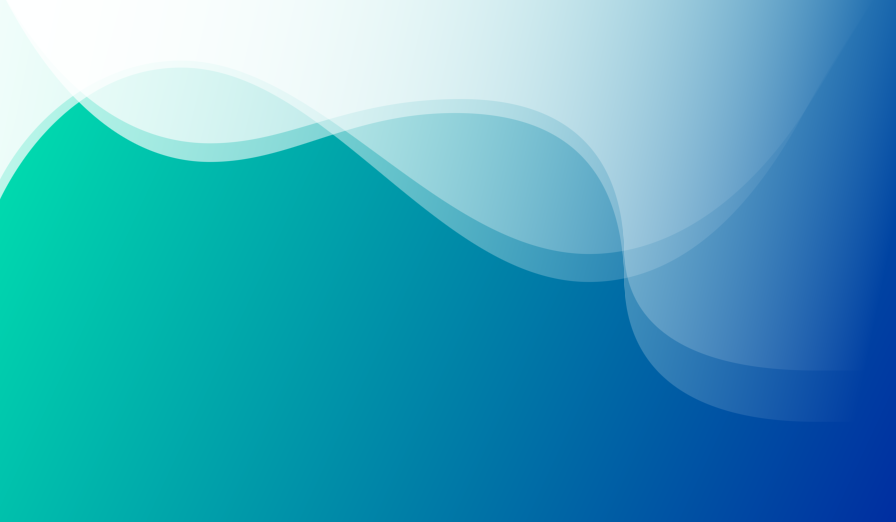
This background is drawn by a WebGL 2 fragment shader. Its source:

```glsl
#version 300 es
precision highp float;
// Overlapping translucent white waves on a mint-to-blue diagonal gradient.
// Each wave is a pair of Bezier chains; the area above each chain is veiled
// with white that thins out toward the right, leaving ribbons in between.

uniform vec2 u_resolution;
out vec4 fragColor;

const vec2 FRAME = vec2(768.0, 448.0);   // design units, y pointing down
const vec3 MINT = vec3(0.0, 0.865, 0.685);
const vec3 BLUE = vec3(0.0, 0.18, 0.63);
const vec3 VEIL = vec3(1.0);
const vec2 GRADIENT_AXIS = vec2(0.9, 0.42);
const float GRADIENT_START = 55.0;
const float GRADIENT_LENGTH = 824.0;
const float FADE_TILT = 0.2;             // slant of the veil fade
const float FADE_PIVOT = 150.0;
const float MIN_COSINE = 0.15;           // limits edge softening on steep parts
const int SEGMENTS = 4;
const int POINTS = 3 * SEGMENTS + 1;

// Swell: rises at the left, dips right of the center
const vec2 SWELL_LOW[POINTS] = vec2[POINTS](
    vec2(0, 171), vec2(30, 110), vec2(85, 58),
    vec2(155, 58), vec2(280, 58), vec2(375, 242),
    vec2(505, 242), vec2(590, 242), vec2(650, 170),
    vec2(690, 95), vec2(705, 67), vec2(735, 20), vec2(768, -30));
const vec2 SWELL_HIGH[POINTS] = vec2[POINTS](
    vec2(0, 154), vec2(30, 97), vec2(88, 52),
    vec2(155, 52), vec2(275, 52), vec2(378, 218),
    vec2(505, 218), vec2(580, 218), vec2(645, 165),
    vec2(690, 95), vec2(708, 67), vec2(735, 20), vec2(768, -30));

// Fall: dips at the left, crests in the center, then drops steeply
const vec2 FALL_LOW[POINTS] = vec2[POINTS](
    vec2(0, -10), vec2(40, 70), vec2(100, 139),
    vec2(180, 139), vec2(250, 139), vec2(300, 97),
    vec2(390, 97), vec2(490, 97), vec2(533, 150),
    vec2(535, 240), vec2(536, 325), vec2(600, 362), vec2(700, 362));
const vec2 FALL_HIGH[POINTS] = vec2[POINTS](
    vec2(0, -10), vec2(45, 70), vec2(105, 123),
    vec2(180, 123), vec2(250, 123), vec2(295, 85),
    vec2(395, 85), vec2(490, 85), vec2(533, 135),
    vec2(535, 215), vec2(536, 280), vec2(590, 318), vec2(700, 318));

vec2 bezier(vec2 a, vec2 b, vec2 c, vec2 d, float t) {
    float s = 1.0 - t;
    return s * s * s * a + 3.0 * s * t * (s * b + t * c) + t * t * t * d;
}

vec2 bezierTangent(vec2 a, vec2 b, vec2 c, vec2 d, float t) {
    float s = 1.0 - t;
    return s * s * (b - a) + 2.0 * s * t * (c - b) + t * t * (d - c);
}

// Smooth coverage of the area above a chain that runs left to right
float coverAbove(vec2 p, vec2 chain[POINTS], float pixel) {
    int first = 0;
    for (int i = 1; i < SEGMENTS; i++) {
        if (p.x > chain[3 * i].x) first = 3 * i;
    }
    vec2 a = chain[first], b = chain[first + 1];
    vec2 c = chain[first + 2], d = chain[first + 3];

    // Bisect for the curve parameter at this column
    float low = 0.0, high = 1.0;
    for (int i = 0; i < 18; i++) {
        float middle = 0.5 * (low + high);
        if (bezier(a, b, c, d, middle).x < p.x) low = middle;
        else high = middle;
    }
    float t = 0.5 * (low + high);
    vec2 onCurve = bezier(a, b, c, d, t);
    vec2 tangent = normalize(bezierTangent(a, b, c, d, t));

    // Past the last point the chain continues along its tangent
    float cosine = max(tangent.x, MIN_COSINE);
    float curveY = onCurve.y + (p.x - onCurve.x) * tangent.y / cosine;
    float dist = (curveY - p.y) * cosine;
    return smoothstep(-0.75 * pixel, 0.75 * pixel, dist);
}

void main() {
    vec2 p = gl_FragCoord.xy / u_resolution * FRAME;
    p.y = FRAME.y - p.y;
    float pixel = FRAME.x / u_resolution.x;

    // Diagonal backdrop
    float blend = (dot(p, GRADIENT_AXIS) - GRADIENT_START) / GRADIENT_LENGTH;
    vec3 color = mix(MINT, BLUE, clamp(blend, 0.0, 1.0));

    // Veil strength per wave
    float fadeX = p.x + FADE_TILT * (p.y - FADE_PIVOT);
    float swellAlpha = clamp((720.0 - fadeX) * 0.00102, 0.0, 1.0);
    float fallAlpha = 0.66 * pow(max((775.0 - fadeX) / 675.0, 0.0), 0.9);

    // Stack the four veils
    color = mix(color, VEIL, swellAlpha * coverAbove(p, SWELL_LOW, pixel));
    color = mix(color, VEIL, swellAlpha * coverAbove(p, SWELL_HIGH, pixel));
    color = mix(color, VEIL, fallAlpha * coverAbove(p, FALL_LOW, pixel));
    color = mix(color, VEIL, fallAlpha * coverAbove(p, FALL_HIGH, pixel));

    fragColor = vec4(color, 1.0);
}
```
